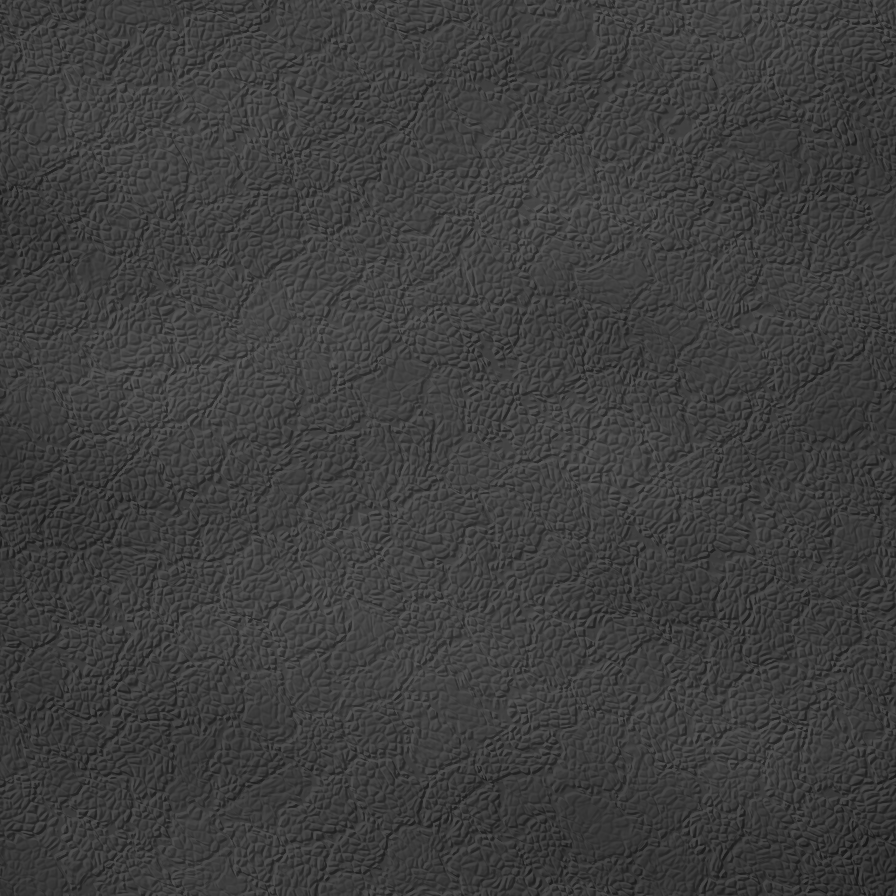
This texture is drawn by a Shadertoy shader. Its source:

```glsl
// Dark grey embossed plaster: crumbly raised patches split by narrow smooth channels.
#define PATCHES 15.5      // patches across the canvas
#define GRAINS 108.0      // crumbs across the canvas
#define LIGHT_STEP 0.0029 // distance between the two height samples
#define RELIEF 0.135      // strength of the embossing
#define WARP 0.010        // raggedness of the patch outlines
#define BASE_GREY 0.249
#define TONE_DRIFT 0.016  // strength of the broad light and dark areas
#define EDGE_SHADE 0.056  // darkening toward the borders
#define TOP_LIGHT 0.022   // brightening from bottom to top

vec2 hash2(vec2 p) {
    vec3 q = fract(vec3(p.xyx) * vec3(0.1031, 0.1030, 0.0973));
    q += dot(q, q.yzx + 33.33);
    return fract((q.xx + q.yz) * q.zy);
}

// Cellular noise: nearest distance, second distance, random value of the cell
vec3 cells(vec2 p) {
    vec2 id = floor(p), f = fract(p);
    vec3 best = vec3(8.0, 8.0, 0.0);
    for (int y = -1; y <= 1; y++)
    for (int x = -1; x <= 1; x++) {
        vec2 offset = vec2(x, y);
        vec2 seed = hash2(id + offset + 50.0);
        float d = length(offset + 0.05 + 0.9 * seed - f);
        if (d < best.x) best = vec3(d, best.x, fract(seed.x * 7.3 + seed.y * 3.1));
        else best.y = min(best.y, d);
    }
    return best;
}

// Layered sines that bend straight cell borders
vec2 bend(vec2 p) {
    vec2 w = sin(p.yx * vec2(31.0, 27.0) + 2.0 * sin(p * 19.0));
    w += 0.5 * sin(p.yx * vec2(83.0, 71.0) + 2.0 * sin(p * 57.0 + 1.3));
    return w + 0.25 * sin(p.yx * vec2(191.0, 173.0) + 1.5 * sin(p * 131.0 + 4.0));
}

float surfaceHeight(vec2 p) {
    // Rounded crumbs at two sizes
    vec2 ragged = p + WARP * bend(p);
    vec3 coarse = cells(p * GRAINS + 0.5 * bend(p));
    vec3 fine = cells(p * GRAINS * 1.7 + 17.0);
    float dome = smoothstep(0.0, 0.5, coarse.y - coarse.x);
    float crumbs = dome * (0.45 + 0.65 * coarse.z) + 0.3 * (1.0 - fine.x);

    // Patches with nibbled borders, some of them nearly smooth
    vec3 patchCell = cells(ragged * PATCHES);
    float border = patchCell.y - patchCell.x + 0.14 * (crumbs - 0.5);
    float raised = smoothstep(0.03, 0.17, border);
    float roughness = mix(0.25, 0.85, smoothstep(0.05, 0.4, patchCell.z));

    // Cracks and dents within the patches
    vec3 dents = cells(ragged * PATCHES * 2.6 + 9.0);
    float dent = smoothstep(0.0, 0.22, dents.y - dents.x + 0.1 * (crumbs - 0.5));
    float dentDepth = 0.2 + 0.4 * dents.z;
    return raised * (0.35 + 0.3 * patchCell.z + roughness * crumbs + dentDepth * dent) + 0.12 * crumbs;
}

// Slow changes of brightness over the wall
float broadTone(vec2 p) {
    float drift = sin(p.x * 7.0 + 2.0 * sin(p.y * 5.0)) * sin(p.y * 11.0 + 1.5 * sin(p.x * 4.0));
    drift += 0.7 * sin(p.y * 23.0 + 1.2 * sin(p.x * 9.0)) * sin(p.x * 5.0 + 1.0);
    drift += 0.35 * sin(p.x * 41.0 + 2.0 * sin(p.y * 17.0)) * sin(p.y * 47.0 + 2.0 * sin(p.x * 13.0));
    vec2 fromCentre = (p - vec2(0.50, 0.60)) * vec2(1.6, 1.2);
    float vignette = dot(fromCentre, fromCentre) - 0.33;
    return TONE_DRIFT * drift - EDGE_SHADE * vignette + TOP_LIGHT * (p.y - 0.5);
}

void mainImage(out vec4 fragColor, in vec2 fragCoord) {
    vec2 p = fragCoord / iResolution.y;

    // Light from the upper left
    vec2 toLight = LIGHT_STEP * normalize(vec2(-0.8, 0.8));
    float slope = surfaceHeight(p - 0.5 * toLight) - surfaceHeight(p + 0.5 * toLight);

    // Soft limit keeps highlights weaker than shadows
    float emboss = slope / (1.0 + (slope > 0.0 ? 1.3 : 0.8) * abs(slope));
    float grey = BASE_GREY + broadTone(p) + RELIEF * emboss;
    fragColor = vec4(vec3(grey), 1.0);
}
```
